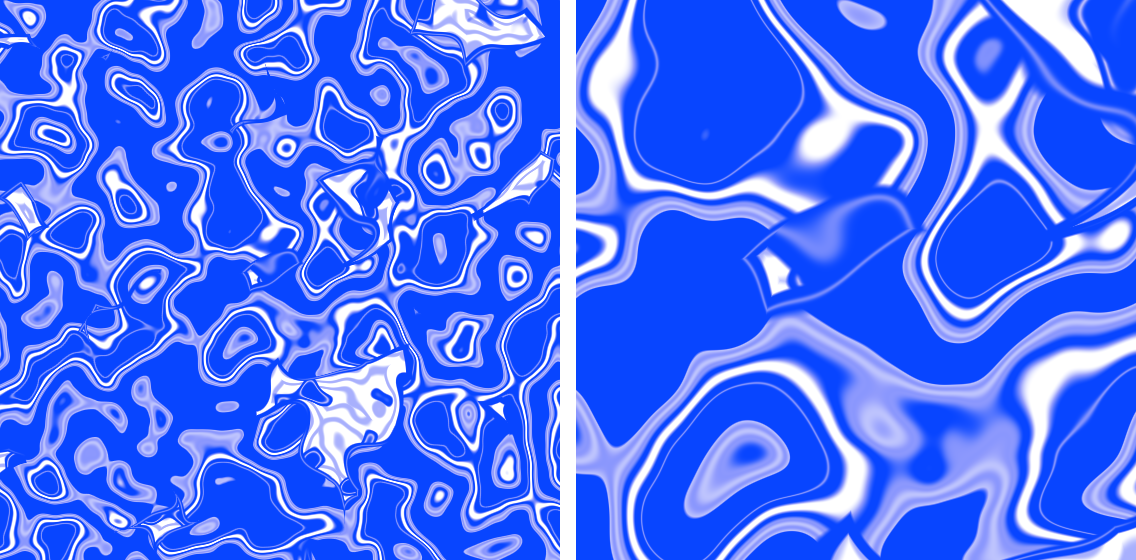
Left: the whole. Right: its middle third, enlarged.
A Shadertoy shader for this texture:

```glsl
// Marbled blue surface: contour bands of a smooth noise field give lavender rims,
// white rings and hairlines around islands. Cusped white shards fill the gaps
// between warped round cells and cut across the bands.

vec2 hash2(vec2 p) {
    vec3 q = fract(p.xyx * vec3(0.1031, 0.1030, 0.0973));
    q += dot(q, q.yzx + 33.33);
    return fract((q.xx + q.yz) * q.zy);
}

float cornerSlope(vec2 cell, vec2 offset) {
    float angle = 6.2832 * hash2(cell + 71.0).x;
    return dot(vec2(cos(angle), sin(angle)), offset);
}

float gradientNoise(vec2 p) {
    vec2 i = floor(p), f = p - i;
    vec2 w = f * f * f * (f * (f * 6.0 - 15.0) + 10.0);
    vec2 e = vec2(1.0, 0.0);
    float low = mix(cornerSlope(i, f), cornerSlope(i + e, f - e), w.x);
    float high = mix(cornerSlope(i + e.yx, f - e.yx), cornerSlope(i + 1.0, f - 1.0), w.x);
    return mix(low, high, w.y);
}

// Distance to the nearest jittered cell point
float cellDistance(vec2 p) {
    vec2 i = floor(p);
    float nearest = 4.0;
    for (int y = -2; y <= 2; y++)
    for (int x = -2; x <= 2; x++) {
        vec2 cell = i + vec2(x, y);
        nearest = min(nearest, length(cell + hash2(cell + 19.0) - p));
    }
    return nearest;
}

float hairline(float d, float width) {
    return exp(-d * d / (width * width));
}

// Lavender rim, white ring and hairline, in order of rising height
float contourTone(float h, float soft) {
    float rim = smoothstep(-soft, soft, h) * (1.0 - smoothstep(0.085, 0.12, h));
    float ring = smoothstep(0.135, 0.17, h) * (1.0 - smoothstep(0.20, 0.235, h));
    float body = 0.64 + 0.10 * cos(h * 114.0);
    return max(max(rim * body, ring), 0.5 * hairline(h - 0.29, max(0.007, soft)));
}

// Blue to lavender to white
vec3 palette(float tone) {
    vec3 blue = vec3(0.03, 0.27, 1.0);
    vec3 lavender = vec3(0.57, 0.61, 0.99);
    vec3 color = mix(blue, lavender, clamp(tone / 0.57, 0.0, 1.0));
    return mix(color, vec3(1.0), clamp((tone - 0.57) / 0.43, 0.0, 1.0));
}

void mainImage(out vec4 fragColor, in vec2 fragCoord) {
    vec2 uv = fragCoord / iResolution.y;

    // Height field; hollows and summits carry the same bands as the hills
    vec2 warp = vec2(gradientNoise(uv * 8.0 + 5.0), gradientNoise(uv * 8.0 + 47.0));
    vec2 p = uv + 0.022 * warp;
    float height = gradientNoise(p * 6.2 + 11.0) + 0.55 * gradientNoise(p * 12.5 + 31.0);
    height = 1.2 * (height + 0.07 * gradientNoise(p * 27.0 + 63.0));
    float soft = max(0.005, 0.6 * fwidth(height));
    float level = height - 0.02;
    if (height < -0.14) level = -height - 0.31;
    if (height > 0.46) level = height - 0.55;
    float tone = contourTone(level, soft);

    // Cusped shards with veins and round holes
    float gap = cellDistance(uv * 6.4 + 0.6 * warp + 3.0);
    float gapSoft = max(0.006, 0.6 * fwidth(gap));
    float detail = gradientNoise(uv * 19.0 + 90.0);
    float shard = smoothstep(0.77 - gapSoft, 0.77 + gapSoft, gap);
    float hole = smoothstep(0.20, 0.25, detail);
    float vein = 0.5 + 0.5 * cos(45.0 * (gap - 0.79) + 9.0 * detail);
    float shardTone = mix(0.66, 1.0, smoothstep(0.05, 0.6, vein)) * (1.0 - hole);
    shardTone = max(shardTone, 0.7 * hairline(detail - 0.33, 0.025));

    // Clear blue margin around each shard, with a faint broken hairline
    tone *= 1.0 - smoothstep(0.70, 0.72, gap);
    float broken = smoothstep(-0.1, 0.15, gradientNoise(uv * 9.0 + 25.0));
    tone = max(tone, 0.45 * broken * hairline(gap - 0.735, gapSoft));
    tone = mix(tone, shardTone, shard);

    fragColor = vec4(palette(tone), 1.0);
}
```
